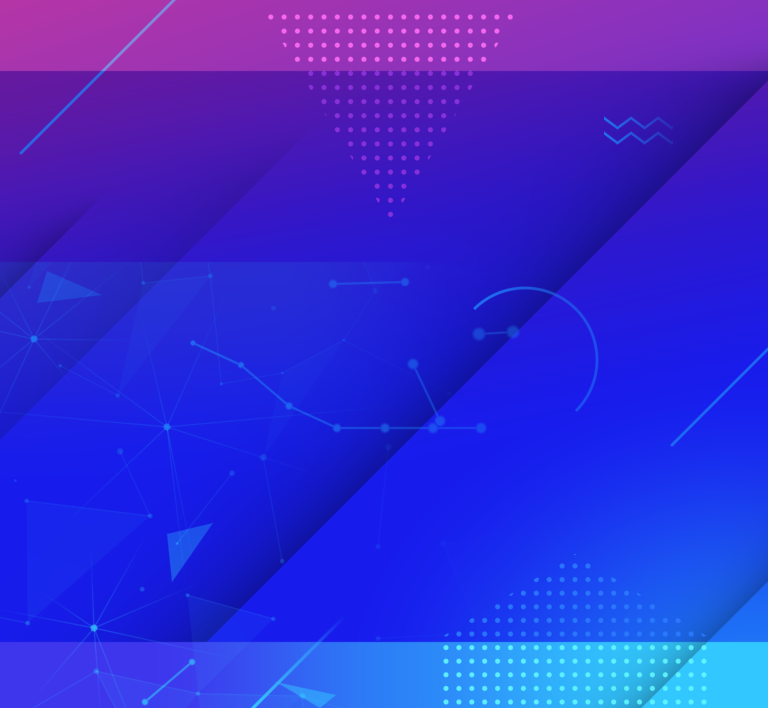
Give the GLSL for this background, as a WebGL 1 fragment shader.

```glsl
precision highp float;
// Violet-to-blue backdrop of diagonal folds and bands, with halftone dots, thin
// accents and a glowing network of links, rays and facets, all distance functions.
// The canvas is 7.08 units high, y pointing down.
uniform vec2 u_resolution;

const vec3 AZURE = vec3(0.12, 0.5, 0.97);
const vec3 CYAN = vec3(0.2, 0.78, 1);

vec2 hash2(vec2 p) {
  vec3 h = fract(p.xyx * vec3(0.1031, 0.103, 0.0973));
  h += dot(h, h.yzx + 33.33);
  return fract((h.xx + h.yz) * h.zy);
}

float edge(float d) {
  float px = 6.0 / u_resolution.y;
  return smoothstep(-px, px, d);
}

// Position along segment ab (x) and distance from it (y)
vec2 segment(vec2 q, vec2 a, vec2 b) {
  vec2 e = b - a;
  float t = clamp(dot(q - a, e) / dot(e, e), 0.0, 1.0);
  return vec2(t, length(q - a - e * t));
}

// Line joining two soft round nodes
float link(vec2 q, vec2 a, vec2 b, float r) {
  float d = min(length(q - a), length(q - b));
  float line = 0.55 * edge(0.011 - segment(q, a, b).y);
  return max(line, 0.7 * smoothstep(r * 1.4, r * 0.6, d));
}

float side(vec2 q, vec2 a, vec2 b) {
  vec2 e = normalize(b - a);
  return e.x * (q.y - a.y) - e.y * (q.x - a.x);
}

float facet(vec2 q, vec2 a, vec2 b, vec2 c) {
  float s = sign(side(c, a, b));
  return edge(min(min(s * side(q, a, b), s * side(q, b, c)), s * side(q, c, a)));
}

// Shadow cast on the positive side of a fold
float fold(float d, float depth, float width) {
  return 1.0 - depth * edge(d) * exp(-max(d, 0.0) / width);
}

float dotGrid(vec2 q, vec2 pitch) {
  return edge(0.025 - length((fract(q / pitch + 0.5) - 0.5) * pitch));
}

vec2 node(vec2 cell) { return (cell + 0.1 + 0.8 * hash2(cell)) * 0.82; }

// Faint random mesh between jittered grid nodes
float mesh(vec2 q) {
  float glow = 0.0;
  for (int k = 0; k < 9; k++) {
    float row = floor(float(k) / 3.0);
    vec2 cell = floor(q / 0.82) + vec2(float(k) - 3.0 * row, row) - 1.0;
    vec2 a = node(cell), b = node(cell + vec2(1, 0)), c = node(cell + vec2(0, 1));
    vec2 pick = hash2(cell + 17.0);
    glow += 0.2 * step(0.6, pick.x) * edge(0.006 - segment(q, a, b).y);
    glow += 0.2 * step(0.6, pick.y) * edge(0.006 - segment(q, a, c).y);
    glow += 0.1 * step(0.8, pick.x) * facet(q, a, b, c);
    glow += 0.4 * edge(0.012 + 0.022 * pick.y - length(q - a));
  }
  return 0.75 * glow * smoothstep(5.4, 1.8, q.x);
}

// Thin rays leaving a hub at scattered angles
float rays(vec2 q, vec2 hub, float reach) {
  float glow = 0.6 * edge(0.035 - length(q - hub));
  for (int i = 0; i < 9; i++) {
    vec2 h = hash2(vec2(float(i), hub.x * 9.0));
    float angle = (float(i) + h.x) * 0.698;
    vec2 s = segment(q, hub, hub + reach * (0.4 + h.y) * vec2(cos(angle), sin(angle)));
    glow += 0.28 * (1.0 - s.x) * edge(0.006 - s.y);
  }
  return glow;
}

// Main chain with its side links and facets
float chain(vec2 q) {
  float g = link(q, vec2(1.92, 6.62), vec2(1.45, 7.02), 0.03);
  vec2 a = vec2(1.93, 3.43);
  for (int i = 1; i < 7; i++) {
    float n = float(i);
    vec2 b = vec2(1.93 + 0.48 * n, 3.43 + 0.85 * smoothstep(0.0, 3.0, n));
    g = max(g, link(q, a, b, 0.02 + 0.005 * n) * (1.1 - 0.08 * n));
    a = b;
  }
  g = max(g, 0.7 * link(q, vec2(4.13, 3.64), vec2(4.4, 4.21), 0.05));
  g = max(g, 0.6 * link(q, vec2(4.79, 3.34), vec2(5.13, 3.32), 0.06));
  g = max(g, 0.7 * link(q, vec2(3.33, 2.84), vec2(4.05, 2.82), 0.04));
  g += 0.32 * facet(q, vec2(0.47, 2.71), vec2(1.02, 2.95), vec2(0.37, 3.03));
  g += 0.4 * facet(q, vec2(1.67, 5.34), vec2(2.13, 5.23), vec2(1.72, 5.82));
  return g + 0.5 * facet(q, vec2(2.76, 6.82), vec2(3.36, 6.95), vec2(3.2, 7.08));
}

vec3 backdrop(vec2 q) {
  float t = q.y + 0.2 * q.x - 0.6 * edge(q.x + q.y - 8.48);
  vec3 col = mix(vec3(0.4, 0.1, 0.62), vec3(0.19, 0.09, 0.79), smoothstep(0.5, 3.3, t));
  col = mix(col, vec3(0.09, 0.11, 0.93), smoothstep(2.4, 5.0, t));
  col = mix(col, AZURE, smoothstep(3.6, 0.0, length(q * vec2(0.85, 1) - vec2(6.4, 7.2))));
  float panel = edge(q.y - 2.62) * smoothstep(4.8, 2.8, q.x) * smoothstep(5.0, 2.6, q.y);
  col = mix(col, vec3(0.15, 0.3, 0.84), 0.38 * panel);
  vec3 pink = mix(vec3(0.71, 0.21, 0.65), vec3(0.47, 0.19, 0.78), min(0.1 * q.x + 0.3 * q.y, 1.0));
  col = mix(col, pink, edge(0.71 - q.y));
  vec3 base = mix(vec3(0.24, 0.21, 0.93), vec3(0.17, 0.51, 0.97), smoothstep(1.4, 4.2, q.x));
  return mix(col, mix(base, CYAN, smoothstep(3.8, 6.6, q.x)), edge(q.y - 6.42));
}

void main() {
  vec2 q = vec2(gl_FragCoord.x, u_resolution.y - gl_FragCoord.y) * 7.08 / u_resolution.y;
  vec3 col = backdrop(q);
  // Diagonal folds
  float v = (q.x + q.y) * 0.707;
  col *= fold(6.0 - v, 0.32 * smoothstep(0.3, 1.0, q.y) * edge(6.42 - q.y), 0.48);
  col *= fold(9.54 - v, 0.25, 0.22) * fold(2.11 - v, 0.24 * smoothstep(1.8, 2.5, q.y), 0.25);
  col *= fold(3.11 - v, 0.13 * smoothstep(1.1, 2.0, q.y), 0.5);
  // Network
  float web = mesh(q) + chain(q) + rays(q, vec2(1.67, 4.27), 1.9);
  web += rays(q, vec2(0.34, 3.39), 1.5) + rays(q, vec2(0.94, 6.28), 1.5);
  vec3 glow = mix(AZURE, CYAN, smoothstep(4.0, 6.8, q.y));
  col = mix(col, glow, min(web, 0.9) * edge(q.y - 2.62));
  // Halftone triangle and dome
  float dots = edge(1.338 - 0.6 * q.y - abs(q.x - 3.905)) * step(0.1, q.y);
  dots *= dotGrid(q - vec2(3.905, 0.17), vec2(0.133, 0.141));
  col = mix(col, q.y < 0.71 ? vec3(1, 0.43, 0.96) : vec3(0.56, 0.2, 0.87), dots * 0.9);
  dots = edge(min(1.33, 1.6 * q.y - 8.86) - abs(q.x - 5.75));
  dots *= dotGrid(q - vec2(5.75, 5.66), vec2(0.129, 0.136));
  col = mix(col, q.y > 6.42 ? vec3(0.38, 0.97, 1) : vec3(0.17, 0.48, 1), dots * 0.9);
  // Slanted accents, half ring and zigzags
  float slant = edge(0.014 - segment(q, vec2(0.21, 1.53), vec2(1.76, -0.02)).y);
  slant += edge(0.014 - segment(q, vec2(6.72, 4.45), vec2(7.7, 3.47)).y);
  col = mix(col, mix(vec3(0.45, 0.65, 0.93), AZURE, edge(q.y - 0.71)), 0.75 * slant);
  vec2 s = segment(q, vec2(2.53, 7.08), vec2(3.45, 6.16));
  col = mix(col, CYAN, (1.0 - s.x) * edge(0.016 - s.y));
  vec2 r = q - vec2(5.25, 3.6);
  float ring = edge(0.014 - abs(length(r) - 0.72)) * edge(r.x - r.y);
  col = mix(col, AZURE, ring * (0.5 + 0.35 * smoothstep(0.4, -0.5, r.x)));
  float x = (q.x - 6.04) / 0.69;
  float d = q.y - 1.28 + 0.1 * abs(2.0 * fract(x * 2.55) - 1.0);
  float zig = edge(0.012 - 0.8 * min(abs(d), abs(d - 0.15)));
  col = mix(col, AZURE, zig * step(0.0, x) * step(x, 1.0) * (0.9 - 0.7 * x));
  gl_FragColor = vec4(col, 1);
}
```
